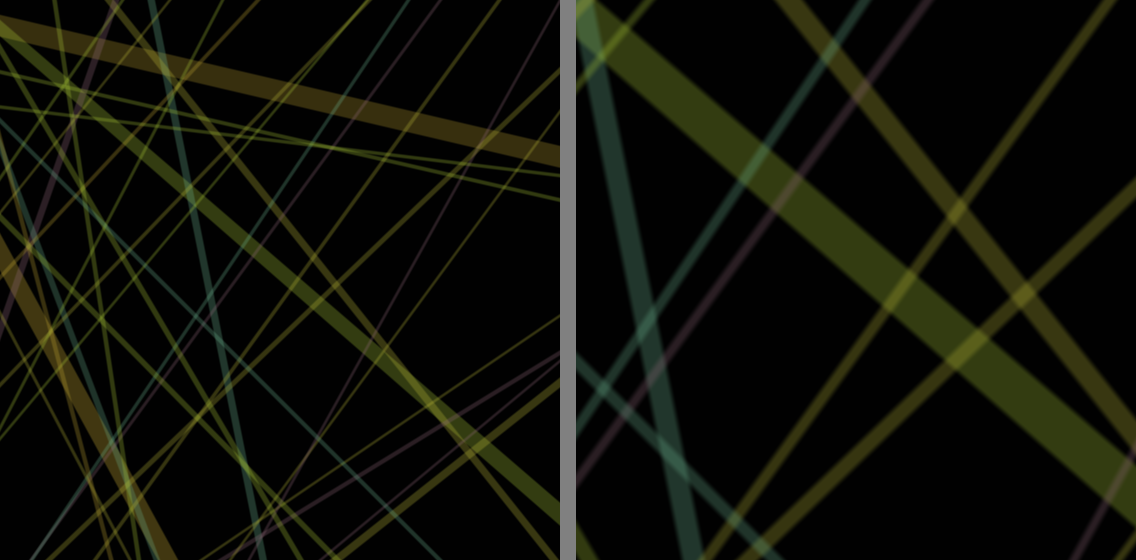
Left: the whole. Right: its middle third, enlarged.
Write a Shadertoy shader that draws this background.

```glsl
// Translucent olive, teal and mauve beams crossing at random on black.

const vec3 OLIVE = vec3(0.72, 0.71, 0.21);
const vec3 GOLD  = vec3(0.76, 0.65, 0.19);
const vec3 MOSS  = vec3(0.66, 0.78, 0.21);
const vec3 TEAL  = vec3(0.42, 0.70, 0.56);
const vec3 MAUVE = vec3(0.56, 0.40, 0.47);

float hash(float n) {
    return fract(sin(n * 127.1 + 11.7) * 43758.5453);
}

// Lays a soft-edged beam over the colour; dist is measured from its axis.
void layBeam(inout vec3 col, float dist, float width, vec3 tint, float alpha) {
    float soft = max(0.0022, 0.8 / iResolution.y);
    float cover = 1.0 - smoothstep(-soft, soft, abs(dist) - 0.5 * width);
    col = mix(col, tint, cover * alpha);
}

// Signed distance to the endless line through a and b.
float lineDist(vec2 p, vec2 a, vec2 b) {
    vec2 dir = normalize(b - a);
    return dot(p - a, vec2(-dir.y, dir.x));
}

vec3 pickTint(float h) {
    if (h < 0.20) return MAUVE;
    if (h < 0.30) return TEAL;
    return h < 0.65 ? OLIVE : (h < 0.85 ? MOSS : GOLD);
}

void mainImage(out vec4 fragColor, in vec2 fragCoord) {
    vec2 p = fragCoord / iResolution.xy;
    vec3 col = vec3(0.004);

    // Broad beams
    layBeam(col, lineDist(p, vec2(0.0, 0.954), vec2(1.0, 0.72)), 0.038, GOLD, 0.28);
    layBeam(col, lineDist(p, vec2(0.0, 0.95), vec2(1.0, 0.082)), 0.022 + 0.009 * p.x, MOSS, 0.3);
    layBeam(col, lineDist(p, vec2(0.0, 0.55), vec2(0.3, 0.0)), 0.032, GOLD, 0.33);

    // Middling beams
    layBeam(col, lineDist(p, vec2(0.27, 1.0), vec2(0.47, 0.0)), 0.013, TEAL, 0.3);
    layBeam(col, lineDist(p, vec2(0.195, 1.0), vec2(0.99, 0.0)), 0.013, OLIVE, 0.3);
    layBeam(col, lineDist(p, vec2(0.6, 0.0), vec2(1.0, 0.317)), 0.014, OLIVE, 0.3);
    layBeam(col, lineDist(p, vec2(0.2, 0.98), vec2(0.0, 0.41)), 0.012, MAUVE, 0.3);
    layBeam(col, lineDist(p, vec2(0.0, 0.74), vec2(0.28, 0.0)), 0.011, TEAL, 0.28);

    // Thin rising beams, spread evenly across the diagonal
    for (int i = 0; i < 15; i++) {
        float id = float(i);
        float angle = mix(0.45, 1.12, hash(id + 3.1));
        float offset = mix(-0.48, 0.56, (id + hash(id + 27.4)) / 15.0);
        float width = mix(0.0045, 0.009, pow(hash(id + 51.8), 2.0));
        float dist = dot(p - 0.5, vec2(-sin(angle), cos(angle))) - offset;
        layBeam(col, dist, width, pickTint(hash(id + 74.2)), 0.29);
    }

    // Thin falling beams: shallow ones high up, steep ones to the left
    for (int i = 0; i < 8; i++) {
        float id = float(i);
        bool shallow = i < 2;
        float h = hash(id + 90.6);
        float angle = shallow ? mix(-0.25, -0.1, h) : mix(-1.5, -0.75, h);
        vec2 anchor = shallow ? vec2(0.4, 0.76 + 0.02 * id)
                              : vec2((id - 2.0 + hash(id + 38.3)) * 0.085, 0.3);
        float width = mix(0.005, 0.01, hash(id + 63.9));
        float dist = dot(p - anchor, vec2(-sin(angle), cos(angle)));
        layBeam(col, dist, width, shallow ? MOSS : pickTint(0.2 + 0.8 * hash(id + 15.5)), 0.29);
    }

    fragColor = vec4(col, 1.0);
}
```
